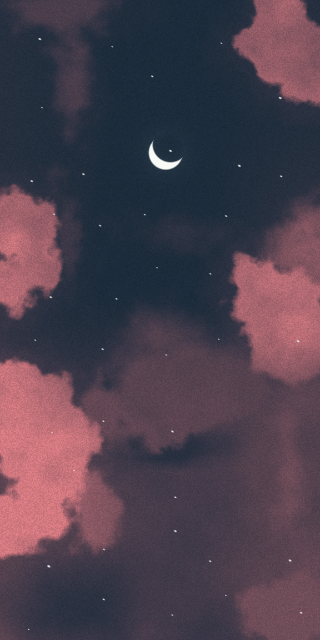
Give the GLSL for this texture, as a Shadertoy shader.

```glsl
// Draws a crescent moon in a navy night sky framed by rose-lit clouds and small stars.

// Palette, ordered from cold sky to lit cloud
const vec3 NAVY = vec3(0.095, 0.165, 0.225);
const vec3 DUSK = vec3(0.24, 0.22, 0.28);
const vec3 PLUM = vec3(0.34, 0.26, 0.31);
const vec3 ROSE = vec3(0.60, 0.37, 0.41);
const vec3 PINK = vec3(0.80, 0.46, 0.49);
const vec3 MOONLIGHT = vec3(0.97, 0.98, 0.96);

// Tuning, in canvas widths
const vec2 MOON_POS = vec2(0.518, 1.523);
const float MOON_RADIUS = 0.053;
const vec2 SHADOW_POS = vec2(0.533, 1.549);
const float SHADOW_RADIUS = 0.056;
const float STAR_CELL = 0.2;
const float STAR_CHANCE = 0.8;
const float BILLOW = 0.10;
const float FRAY = 0.075;
const float GRAIN = 0.09;
const float GRAIN_SCALE = 384.0;

float hash(vec2 p) {
    vec3 q = fract(p.xyx * 0.1031);
    q += dot(q, q.yzx + 33.33);
    return fract((q.x + q.y) * q.z);
}

float noise(vec2 p) {
    vec2 i = floor(p), f = fract(p);
    f = f * f * (3.0 - 2.0 * f);
    return mix(mix(hash(i), hash(i + vec2(1, 0)), f.x),
               mix(hash(i + vec2(0, 1)), hash(i + vec2(1, 1)), f.x), f.y);
}

float fbm(vec2 p) {
    float sum = 0.0, amp = 0.5;
    for (int i = 0; i < 5; i++) {
        sum += amp * noise(p);
        p = mat2(1.6, 1.2, -1.2, 1.6) * p + 17.0;
        amp *= 0.5;
    }
    return sum;
}

// Approximate distance to an elliptical puff
float puff(vec2 p, vec2 centre, vec2 radii) {
    return (length((p - centre) / radii) - 1.0) * min(radii.x, radii.y);
}

float join(float a, float b) {
    float h = max(0.04 - abs(a - b), 0.0) / 0.04;
    return min(a, b) - h * h * 0.01;
}

// Raises the warmth to a level inside a shape, with a faint halo outside
float lit(float warmth, float dist, float level, float soft) {
    float halo = 0.14 * level * smoothstep(0.13, -0.02, dist);
    float body = smoothstep(soft, -soft, dist);
    return mix(max(warmth, warmth * 0.7 + halo), max(warmth, level), body);
}

float cloudWarmth(vec2 p) {
    float fine = fbm(p * 19.0) - 0.48, broad = fbm(p * 5.0 + 40.0) - 0.48;
    vec2 q = p + BILLOW * vec2(fbm(p * 8.0) - 0.48, fbm(p * 8.0 + 71.0) - 0.48);
    float fray = FRAY * fine;

    // Hazy sky, warmer low down and toward the right
    float w = 0.025 + 0.26 * smoothstep(1.08, 0.68, p.y);
    w += 0.13 * smoothstep(0.6, 1.0, p.x) * smoothstep(1.9, 1.1, p.y);
    w += 0.06 * smoothstep(0.35, 0.0, p.x) + 0.22 * broad * smoothstep(1.3, 0.7, p.y);

    // Faint wisps
    float streak = join(puff(q, vec2(0.24, 1.76), vec2(0.04, 0.14)), puff(q, vec2(0.20, 1.96), vec2(0.14, 0.07)));
    w = lit(w, streak + fray, 0.33, 0.04);
    w = lit(w, puff(q, vec2(0.58, 1.27), vec2(0.15, 0.04)) + fray, 0.15, 0.04);
    w = lit(w, puff(q, vec2(0.23, 1.25), vec2(0.03, 0.08)) + fray, 0.25, 0.025);
    w = lit(w, puff(q, vec2(0.17, 1.455), vec2(0.03)) + fray, 0.20, 0.025);
    w = lit(w, puff(q, vec2(0.91, 0.48), vec2(0.035, 0.13)) + fray, 0.52, 0.04);

    // Dark hollows
    w *= 1.0 - 0.75 * smoothstep(0.04, -0.04, puff(q, vec2(0.54, 0.59), vec2(0.14, 0.05)));
    w *= 1.0 - 0.75 * smoothstep(0.03, -0.03, puff(q, vec2(0.37, 0.75), vec2(0.05, 0.08)));
    w *= 1.0 - 0.6 * smoothstep(0.09, -0.06, puff(q, vec2(0.23, 0.09), vec2(0.14, 0.09)));

    // Dim middle bank
    float bank = join(puff(q, vec2(0.54, 0.78), vec2(0.18, 0.175)), puff(q, vec2(0.52, 0.94), vec2(0.08, 0.06)));
    bank = join(bank, puff(q, vec2(0.73, 0.80), vec2(0.12, 0.11)));
    w = lit(w, bank + fray, 0.39 + 0.15 * broad, mix(0.015, 0.07, smoothstep(0.7, 0.9, p.y)));

    // Shaded flanks of the lower left cloud, and the lower right cloud
    float flank = join(puff(q, vec2(0.32, 0.71), vec2(0.08, 0.09)), puff(q, vec2(0.40, 0.65), vec2(0.06, 0.03)));
    w = lit(w, flank + fray, 0.46, 0.035);
    w = lit(w, puff(q, vec2(0.30, 0.40), vec2(0.075, 0.13)) + fray, 0.70 - 0.9 * max(p.x - 0.25, 0.0), 0.025);
    w = lit(w, puff(q, vec2(0.91, 0.085), vec2(0.15, 0.105)) + fray, 0.53, 0.02);

    // Bright clouds
    float topRight = join(puff(q, vec2(0.90, 1.84), vec2(0.135, 0.115)), puff(q, vec2(0.87, 1.97), vec2(0.08, 0.09)));
    topRight = join(topRight, puff(q, vec2(0.98, 1.75), vec2(0.11, 0.09)));
    float left = join(puff(q, vec2(0.05, 1.285), vec2(0.115, 0.11)), puff(q, vec2(0.115, 1.17), vec2(0.065, 0.07)));
    left = join(left, puff(q, vec2(0.03, 1.09), vec2(0.08, 0.07)));
    float right = join(puff(q, vec2(0.81, 1.10), vec2(0.10, 0.09)), puff(q, vec2(0.91, 0.97), vec2(0.15, 0.18)));
    float shade = 0.45 * broad + 0.2 * fine;
    w = lit(w, puff(q, vec2(0.97, 1.22), vec2(0.12, 0.14)) + fray, 0.55 + shade, 0.05);
    float low = join(puff(q, vec2(0.07, 0.70), vec2(0.16)), puff(q, vec2(0.16, 0.58), vec2(0.13, 0.19)));
    low = join(low, puff(q, vec2(0.07, 0.365), vec2(0.14, 0.10)));
    w = lit(w, topRight + fray, 0.76 + shade, 0.014);
    w = lit(w, left + fray, 0.84 + shade, 0.016);
    w = lit(w, right + fray, 0.80 + shade - 0.4 * smoothstep(0.95, 0.75, p.y), 0.016);
    return lit(w, low + fray, 0.96 + shade - 0.5 * max(p.x - 0.1, 0.0), 0.016);
}

vec3 warmthColour(float w) {
    vec3 c = mix(NAVY, DUSK, clamp(w / 0.25, 0.0, 1.0));
    c = mix(c, PLUM, clamp((w - 0.25) / 0.15, 0.0, 1.0));
    c = mix(c, ROSE, clamp((w - 0.40) / 0.35, 0.0, 1.0));
    return mix(c, PINK, clamp((w - 0.75) / 0.25, 0.0, 1.15));
}

// One tilted oval star per occupied grid cell
float stars(vec2 p, float pixel) {
    vec2 cell = floor(p / STAR_CELL);
    vec2 place = 0.15 + 0.7 * vec2(hash(cell + 3.0), hash(cell + 47.0));
    vec2 d = p - (cell + place) * STAR_CELL;
    float size = mix(0.0016, 0.0045, pow(hash(cell + 91.0), 2.0));
    float oval = length(vec2(d.x + 0.4 * d.y, d.y * 1.2)) - size;
    return step(hash(cell + 13.0), STAR_CHANCE) * smoothstep(pixel, -pixel, oval);
}

void mainImage(out vec4 fragColor, in vec2 fragCoord) {
    vec2 p = fragCoord / iResolution.xy * vec2(1.0, 2.0);
    float pixel = 1.0 / iResolution.x;

    vec3 colour = warmthColour(cloudWarmth(p));
    colour *= 1.0 + GRAIN * (noise(p * GRAIN_SCALE) - 0.5) * 2.0;
    colour = mix(colour, MOONLIGHT, 0.9 * stars(p, pixel));

    // Crescent: a disc with an offset disc removed
    float crescent = max(length(p - MOON_POS) - MOON_RADIUS, SHADOW_RADIUS - length(p - SHADOW_POS));
    colour += 0.03 * exp(-max(crescent, 0.0) * 40.0);
    colour = mix(colour, MOONLIGHT, smoothstep(pixel, -pixel, crescent));
    fragColor = vec4(colour, 1.0);
}
```
